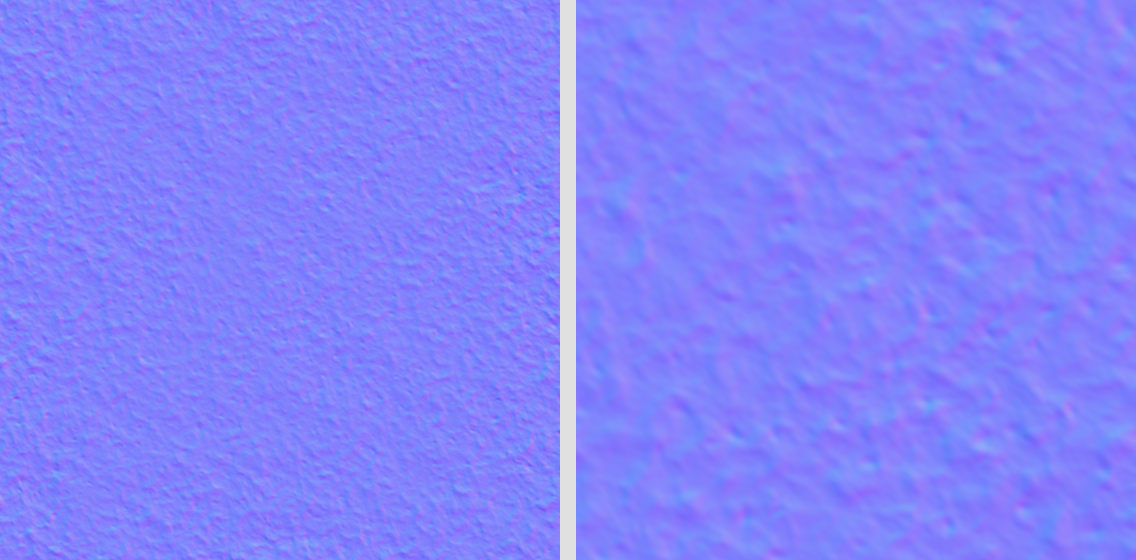
Left, the full canvas; right, a detail of the centre.
A WebGL 1 fragment shader for this texture map:

```glsl
precision highp float;
// Tangent-space normal map of rough plaster: layered gradient noise with soft
// creases and scattered small dents forms a height field, whose slope is found
// by central differences and encoded as a colour.
uniform vec2 u_resolution;

#define LUMP_SCALE 43.0     // main lumps across the canvas
#define DENT_SCALE 32.0     // dent cells across the canvas
#define DENT_CHANCE 0.4
#define DENT_DEPTH 2.2
#define RELIEF 0.084        // overall steepness
#define EDGE_BOOST 0.4      // extra relief toward the borders
#define GRAIN_ANGLE -0.6    // direction of the lumps, radians
#define GRAIN_STRETCH 1.08
#define SLOPE_STEP 0.001
#define FLAT_COLOR vec3(0.509, 0.509, 0.990)

vec2 hash2(vec2 p) {
  vec3 q = fract(p.xyx * vec3(0.1031, 0.1030, 0.0973));
  q += dot(q, q.yzx + 33.33);
  return fract((q.xx + q.yz) * q.zy);
}

float cornerRamp(vec2 cell, vec2 offset) {
  return dot(hash2(cell) * 2.0 - 1.0, offset);
}

float gradientNoise(vec2 p) {
  vec2 i = floor(p), f = p - i;
  vec2 w = f * f * f * (f * (f * 6.0 - 15.0) + 10.0);
  vec2 e = vec2(1.0, 0.0);
  float low = mix(cornerRamp(i, f), cornerRamp(i + e, f - e), w.x);
  float high = mix(cornerRamp(i + e.yx, f - e.yx),
                   cornerRamp(i + e.xx, f - e.xx), w.x);
  return mix(low, high, w.y);
}

mat2 rotation(float a) {
  float c = cos(a), s = sin(a);
  return mat2(c, -s, s, c);
}

// Rounded lumps separated by softly pinched valleys.
float creased(vec2 p) {
  float n = gradientNoise(p);
  return n + 0.5 * sqrt(n * n + 0.012);
}

// Sparse oval dents, one at most per cell.
float dents(vec2 p) {
  p *= DENT_SCALE;
  vec2 home = floor(p);
  float depth = 0.0;
  for (int y = -1; y <= 1; y++) {
    for (int x = -1; x <= 1; x++) {
      vec2 cell = home + vec2(float(x), float(y));
      vec2 shape = hash2(cell + 71.0);
      vec2 d = p - cell - hash2(cell + 19.0);
      d = rotation(GRAIN_ANGLE + (shape.y - 0.5) * 2.4) * d;
      d.x *= 0.65;
      float size = mix(0.08, 0.15, hash2(cell + 143.0).x);
      float present = step(shape.x, DENT_CHANCE);
      depth += present * size * exp(-dot(d, d) / (size * size));
    }
  }
  return depth * DENT_DEPTH / DENT_SCALE;
}

// Each octave is divided by its frequency so weights set its slope.
float height(vec2 p) {
  vec2 q = rotation(GRAIN_ANGLE) * p + 3.0;
  q.y *= GRAIN_STRETCH;
  q += 0.004 * vec2(gradientNoise(q * 23.0), gradientNoise(q * 23.0 + 57.0));
  float f = LUMP_SCALE;
  float h = 0.32 * gradientNoise(q * f * 0.3) / (f * 0.3);
  h += 0.85 * creased(q * f) / f;
  h += 0.75 * creased(q * f * 1.9 + 31.0) / (f * 1.9);
  h += 0.36 * gradientNoise(q * f * 3.7 + 67.0) / (f * 3.7);
  return h - dents(p);
}

void main() {
  vec2 p = gl_FragCoord.xy / u_resolution.y;
  vec2 e = vec2(SLOPE_STEP, 0.0);
  vec2 slope = vec2(height(p + e) - height(p - e),
                    height(p + e.yx) - height(p - e.yx)) / (2.0 * SLOPE_STEP);

  // Relief varies in broad patches and rises near the borders.
  vec2 fromCentre = abs(gl_FragCoord.xy / u_resolution - 0.5);
  float border = smoothstep(0.25, 0.5, max(fromCentre.x, fromCentre.y * 0.9));
  float patches = 1.0 + 0.4 * gradientNoise(p * 6.0 + 11.0);
  slope *= RELIEF * patches * (1.0 + EDGE_BOOST * border);

  vec3 normal = normalize(vec3(-slope, 1.0));
  vec3 color = FLAT_COLOR + 0.5 * (normal - vec3(0.0, 0.0, 1.0));
  gl_FragColor = vec4(clamp(color, 0.0, 1.0), 1.0);
}
```
